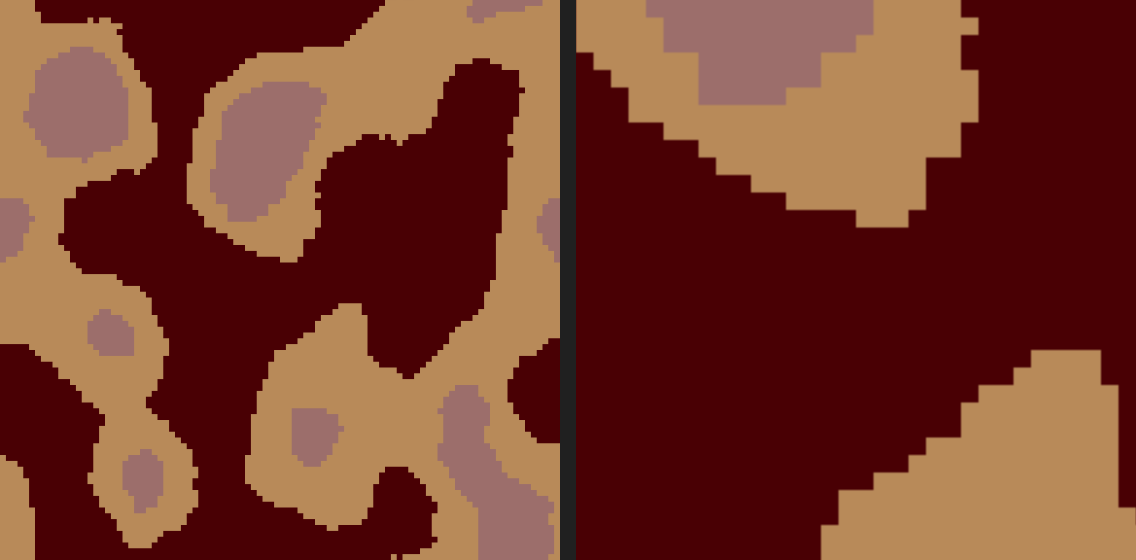
Left, the full canvas; right, a detail of the centre.
Write a three.js fragment shader that draws this pattern.

```glsl
// Blocky camouflage: ragged maroon and tan patches with mauve cores inside the tan.
varying vec2 vUv;

const float TAU = 6.2831853;
const float CELLS = 96.0;          // square blocks across the canvas
const float EDGE_SOFTNESS = 0.09;  // blend width at block borders, in blocks
const int MAX_WAVE = 6;            // highest number of waves across the canvas

const vec3 MAROON = vec3(0.285, 0.0, 0.015);
const vec3 TAN = vec3(0.72, 0.54, 0.35);
const vec3 MAUVE = vec3(0.61, 0.43, 0.42);

// Levels in standard deviations of the patch field
const float TAN_LEVEL = -0.2;
const float MAUVE_LEVEL = 1.16;

float hash(vec2 p) {
  vec3 q = fract(p.xyx * 0.1031);
  q += dot(q, q.yzx + 33.33);
  return fract((q.x + q.y) * q.z);
}

float valueNoise(vec2 p) {
  vec2 i = floor(p);
  vec2 f = fract(p);
  f = f * f * (3.0 - 2.0 * f);
  float low = mix(hash(i), hash(i + vec2(1.0, 0.0)), f.x);
  float high = mix(hash(i + vec2(0.0, 1.0)), hash(i + vec2(1.0, 1.0)), f.x);
  return mix(low, high, f.y);
}

// Small displacement that frays the patch outlines
vec2 fray(vec2 p, float frequency, float amount) {
  vec2 q = p * frequency;
  vec2 offset = vec2(valueNoise(q + 11.3), valueNoise(q + 71.7));
  return (offset - 0.5) * 2.0 * amount;
}

// Strength of a wave: a band of patch sizes plus a tail of finer bumps
float waveStrength(vec2 k, float center, float stretch) {
  float r = length(k * vec2(1.0, stretch));
  float d = r - center;
  return exp(-0.5 * d * d) + 0.55 / r;
}

// Sum of waves with random phases, scaled to unit variance
float patchField(vec2 p, float seed) {
  float sum = 0.0;
  float power = 0.0;
  for (int x = 0; x <= MAX_WAVE; x++) {
    for (int y = -MAX_WAVE; y <= MAX_WAVE; y++) {
      if (x == 0 && y <= 0) continue;
      vec2 k = vec2(float(x), float(y));
      float strength = waveStrength(k, 2.7, 1.2);
      float phase = hash(k + seed);
      sum += strength * cos(TAU * (dot(k, p) + phase));
      power += 0.5 * strength * strength;
    }
  }
  return sum * inversesqrt(power);
}

vec3 blockColor(vec2 block) {
  vec2 p = (block + 0.5) / CELLS;
  vec2 frayed = p + fray(p, 26.0, 0.010) + fray(p, 58.0, 0.005);
  float level = patchField(frayed, 37.0);
  vec3 color = mix(MAROON, TAN, step(TAN_LEVEL, level));
  return mix(color, MAUVE, step(MAUVE_LEVEL, level));
}

void main() {
  // Blend neighbouring blocks only across their thin shared borders
  vec2 p = vUv * CELLS - 0.5;
  vec2 base = floor(p);
  vec2 w = smoothstep(0.5 - EDGE_SOFTNESS, 0.5 + EDGE_SOFTNESS, fract(p));
  vec3 color = vec3(0.0);
  for (int i = 0; i < 2; i++) {
    for (int j = 0; j < 2; j++) {
      vec2 corner = vec2(float(i), float(j));
      vec2 share = mix(1.0 - w, w, corner);
      float weight = share.x * share.y;
      if (weight > 0.0) color += weight * blockColor(base + corner);
    }
  }
  gl_FragColor = vec4(color, 1.0);
}
```
